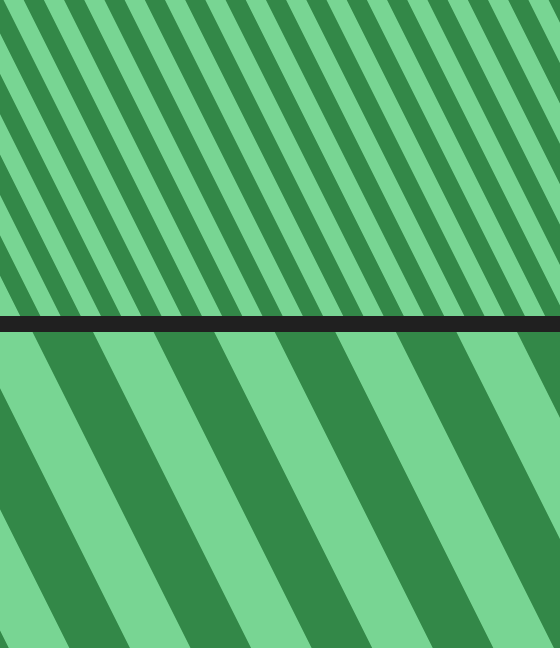
Top, the full canvas; bottom, a detail of the centre.
Reproduce this pattern procedurally as a WebGL 2 fragment shader.

```glsl
#version 300 es
precision highp float;
// Even diagonal stripes in light and dark green, leaning to the left.

uniform vec2 u_resolution;
out vec4 fragColor;

void main() {
    // Canvas heights as the unit, origin at the lower left
    vec2 position = gl_FragCoord.xy / u_resolution.y;

    // Stripe pairs counted along the normal of a 2:1 slope
    float pairs = 8.75 * dot(position, normalize(vec2(2.0, 1.0)));
    float pixel = 8.75 / u_resolution.y;

    // Distance from the centre line of the nearest light stripe
    float fromCentre = abs(fract(pairs + 0.25) - 0.5);
    float light = 1.0 - smoothstep(-0.6 * pixel, 0.6 * pixel, fromCentre - 0.25);

    vec3 darkGreen = vec3(0.20, 0.535, 0.283);
    vec3 lightGreen = vec3(0.472, 0.835, 0.575);
    fragColor = vec4(mix(darkGreen, lightGreen, light), 1.0);
}
```
